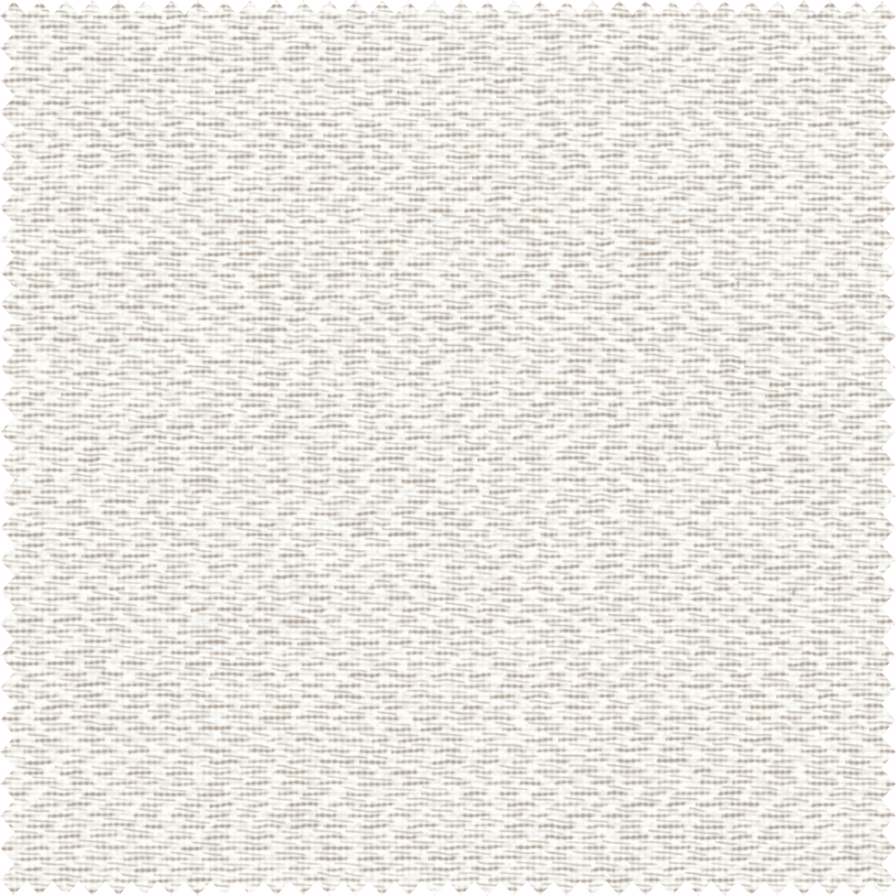
A WebGL 1 fragment shader for this texture:

```glsl
precision highp float;
// Off-white woven cloth swatch with pinked edges. Thin dotted gaps lie between the
// weft rows, with finer slanted grey gaps halfway between them, laid like bricks.
// Hash noise varies dash ends, strength, row height and fibre grain.

uniform vec2 u_resolution;

const float ROWS = 83.0;           // dotted rows up the canvas
const float COLS = 144.0;          // warp threads across
const float DASH_COLS = 6.0;       // warp threads per dash and break
const float ROW_STEP = 0.5;        // sideways step of each row, in dashes
const float DOT_WIDTH = 0.125;     // softness of a dotted gap, in rows
const float GREY_WIDTH = 0.085;    // softness of a grey gap, in rows
const float GREY_SLANT = -0.24;    // fall of a grey gap along a dash, in rows
const float WAVE = 0.25;           // drift of a row, in rows
const float GRAIN = 0.28;
const float TICK = 0.12;           // shade of the warp on raised thread
const vec2 TEETH = vec2(34.0, 28.0); // pinked teeth across and down
const float TOOTH_DEPTH = 0.016;
const float SPECK_CELLS = 7.0;
const float SPECK_CHANCE = 0.04;

const vec3 PAPER = vec3(1.0);
const vec3 THREAD = vec3(0.992, 0.988, 0.972);
const vec3 SHADE_WARM = vec3(0.735, 0.700, 0.660);
const vec3 SHADE_GREY = vec3(0.735, 0.715, 0.690);
const vec3 SPECK = vec3(0.52, 0.50, 0.50);

float hash(vec2 p) {
  vec3 q = fract(vec3(p.xyx) * 0.1031);
  q += dot(q, q.yzx + 33.33);
  return fract((q.x + q.y) * q.z);
}

float noise(vec2 p) {
  vec2 i = floor(p), f = fract(p);
  f = f * f * (3.0 - 2.0 * f);
  return mix(mix(hash(i), hash(i + vec2(1.0, 0.0)), f.x),
             mix(hash(i + vec2(0.0, 1.0)), hash(i + 1.0), f.x), f.y);
}

// Soft line profile, widened by the pixel size
float bump(float d, float width, float px) {
  return exp(-0.5 * d * d / (width * width + 0.12 * px * px));
}

float triangleWave(float t) {
  return abs(fract(t) * 2.0 - 1.0);
}

// Dash coverage (x), place along the dash (y) and strength (z)
vec3 dashes(float x, float row, float seed, float cover, float px) {
  float along = x * COLS / DASH_COLS + row * ROW_STEP + seed
              + 0.45 * hash(vec2(row, seed * 17.0))
              + 0.5 * (noise(vec2(x * 20.0, row * 3.7 + seed)) - 0.5);
  vec2 id = vec2(floor(along), row + seed * 190.0);
  float t = fract(along);
  float start = 0.12 * hash(id + 57.0);
  float end = cover + 0.3 * (hash(id + 83.0) - 0.5);
  float soft = 0.06 + 0.5 * px * COLS / DASH_COLS;
  float mask = smoothstep(start - soft, start + soft, t)
             * (1.0 - smoothstep(end - soft, end + soft, t));
  return vec3(mask, t - 0.5 * cover, 0.70 + 0.5 * hash(id + 113.0));
}

// Shade (x) and warmth (y) of the weave
vec2 weave(vec2 uv, float px) {
  float y = uv.y * ROWS + WAVE * (noise(uv * vec2(9.0, 14.0)) - 0.5)
          + 0.18 * (noise(uv * vec2(70.0, 41.0)) - 0.5);
  float rowPx = px * ROWS;
  float warp = 0.5 + 0.5 * cos(6.2832 * (uv.x * COLS + 0.4 * noise(uv * vec2(8.0, 30.0))));
  warp = mix(warp, 0.5, smoothstep(0.4, 0.9, px * COLS));

  // Dotted gaps, broken where a thread floats over
  float row = floor(y);
  vec3 dash = dashes(uv.x, row, 0.0, 0.74, px);
  float line = bump(fract(y) - 0.5 - 0.08 * dash.y, DOT_WIDTH, rowPx);
  float dotted = line * (0.24 + dash.x * dash.z * (0.48 + 0.48 * warp));

  // Finer grey gaps halfway between
  float greyRow = floor(y + 0.5);
  vec3 greyDash = dashes(uv.x, greyRow, 0.45, 0.74, px);
  float greyLine = bump(fract(y + 0.5) - 0.5 - GREY_SLANT * greyDash.y, GREY_WIDTH, rowPx);
  float grey = greyLine * (0.12 + 0.55 * greyDash.x * greyDash.z);

  // Warp ticks and fibre grain on the raised thread
  float shade = dotted + grey * (1.0 - 0.5 * dotted);
  shade += TICK * (warp - 0.5) * (1.0 - line);
  shade += GRAIN * (noise(uv * vec2(190.0, 250.0)) - 0.60);
  return vec2(clamp(shade, 0.0, 1.1), dotted / (dotted + grey + 0.01));
}

// Distance inside the pinked outline
float swatch(vec2 uv) {
  vec2 side = min(uv, 1.0 - uv);
  float cutX = TOOTH_DEPTH * triangleWave(uv.y * TEETH.y);
  float cutY = TOOTH_DEPTH * triangleWave(uv.x * TEETH.x);
  return min(side.x - cutX, side.y - cutY);
}

// Rare short dark fibres
float specks(vec2 uv, float px) {
  vec2 cell = floor(uv * SPECK_CELLS);
  vec2 spot = 0.2 + 0.6 * vec2(hash(cell + 11.0), hash(cell + 23.0));
  vec2 d = (fract(uv * SPECK_CELLS) - spot) / SPECK_CELLS;
  float mark = 1.0 - smoothstep(0.0, 0.002 + px, length(d * vec2(1.0, 0.45)));
  return mark * step(hash(cell + 41.0), SPECK_CHANCE);
}

void main() {
  vec2 uv = gl_FragCoord.xy / u_resolution;
  float px = 1.0 / min(u_resolution.x, u_resolution.y);
  vec2 cloth = weave(uv, px);
  vec3 color = mix(THREAD, mix(SHADE_GREY, SHADE_WARM, cloth.y), cloth.x);
  color = mix(color, SPECK, 0.5 * specks(uv, px));
  float inside = smoothstep(-px, px + 0.001, swatch(uv));
  gl_FragColor = vec4(mix(PAPER, color, inside), 1.0);
}
```
